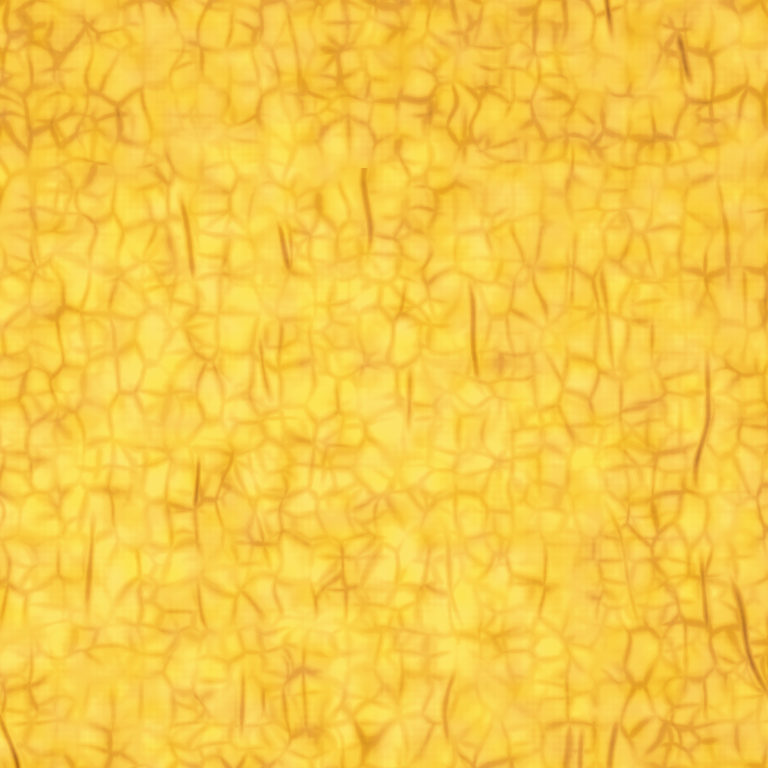
A WebGL 2 fragment shader for this texture:

```glsl
#version 300 es
precision highp float;
// Crackled yellow glaze: soft mottled plates, a blurred crack net and long upright fissures.

uniform vec2 u_resolution;
out vec4 fragColor;

vec2 hash2(vec2 p) {
    vec3 q = fract(vec3(p.xyx) * vec3(0.1031, 0.1030, 0.0973));
    q += dot(q, q.yzx + 33.33);
    return fract((q.xx + q.yz) * q.zy);
}

float valueNoise(vec2 p) {
    vec2 cell = floor(p);
    vec2 f = fract(p);
    f = f * f * (3.0 - 2.0 * f);
    float low = mix(hash2(cell).x, hash2(cell + vec2(1, 0)).x, f.x);
    float high = mix(hash2(cell + vec2(0, 1)).x, hash2(cell + vec2(1, 1)).x, f.x);
    return mix(low, high, f.y);
}

float fbm(vec2 p) {
    float sum = 0.0;
    float amplitude = 0.5;
    for (int i = 0; i < 3; i++) {
        sum += amplitude * valueNoise(p);
        p = p * 2.03 + 17.3;
        amplitude *= 0.5;
    }
    return sum / 0.875;
}

vec2 warp(vec2 p, float frequency, float amount) {
    vec2 offset = vec2(valueNoise(p * frequency), valueNoise(p * frequency + 41.7));
    return p + amount * (offset - 0.5);
}

vec2 cellPoint(vec2 cell, float jitter) {
    return 0.5 + jitter * (hash2(cell) - 0.5);
}

// Distance to the nearest border between scattered cells, in cell units.
float borderDistance(vec2 p, float jitter) {
    vec2 cell = floor(p);
    vec2 f = fract(p);
    vec2 nearest = vec2(0.0);
    vec2 nearestCell = vec2(0.0);
    float best = 9.0;
    for (int y = -1; y <= 1; y++)
    for (int x = -1; x <= 1; x++) {
        vec2 o = vec2(x, y);
        vec2 r = o + cellPoint(cell + o, jitter) - f;
        if (dot(r, r) < best) {
            best = dot(r, r);
            nearest = r;
            nearestCell = o;
        }
    }
    float border = 9.0;
    for (int y = -2; y <= 2; y++)
    for (int x = -2; x <= 2; x++) {
        vec2 o = nearestCell + vec2(x, y);
        vec2 r = o + cellPoint(cell + o, jitter) - f;
        vec2 gap = r - nearest;
        if (dot(gap, gap) > 0.0001)
            border = min(border, dot(0.5 * (nearest + r), normalize(gap)));
    }
    return border;
}

float softLine(float distance, float width) {
    float d = distance / width;
    return exp(-d * d);
}

float crackNet(vec2 p, vec2 frequency, float width, float jitter) {
    float scale = sqrt(frequency.x * frequency.y);
    return softLine(borderDistance(p * frequency, jitter) / scale, width);
}

// Scattered tapered strokes, mostly upright and leaning to the left at the top.
float fissures(vec2 p, vec2 grid, float width, float density) {
    vec2 cell = floor(p * grid);
    float result = 0.0;
    for (int y = -1; y <= 1; y++)
    for (int x = -1; x <= 1; x++) {
        vec2 id = cell + vec2(x, y);
        vec2 shape = hash2(id + 71.0);
        vec2 rank = hash2(id + 133.0);
        vec2 rel = p - (id + cellPoint(id, 0.8)) / grid;
        float along = abs(rel.y) / mix(0.04, 0.12, shape.x);
        float across = rel.x - mix(-0.28, 0.08, shape.y) * rel.y;
        float taper = 1.0 - smoothstep(0.4, 1.0, along);
        float strength = step(rank.x, density) * mix(0.4, 1.0, rank.y);
        result = max(result, strength * taper * softLine(across, width));
    }
    return result;
}

vec3 glazeColor(float tone) {
    vec3 color = mix(vec3(0.62, 0.36, 0.10), vec3(0.91, 0.65, 0.18), smoothstep(-0.4, 0.32, tone));
    color = mix(color, vec3(0.96, 0.75, 0.23), smoothstep(0.28, 0.52, tone));
    color = mix(color, vec3(0.98, 0.81, 0.28), smoothstep(0.5, 0.72, tone));
    return mix(color, vec3(0.99, 0.89, 0.36), smoothstep(0.7, 1.0, tone));
}

void main() {
    vec2 uv = gl_FragCoord.xy / min(u_resolution.x, u_resolution.y);

    // Plates: a bright middle, deeper colour toward the top and corners.
    float glow = 1.0 - smoothstep(0.15, 0.75, length((uv - vec2(0.4, 0.38)) * vec2(0.8, 1.0)));
    float tone = 0.69 + 0.22 * glow + 0.55 * (fbm(uv * 27.0) - 0.5) + 0.14 * (fbm(uv * 5.0) - 0.5);

    // Two crack nets, one of tall plates and one of flat plates, fading in and out.
    vec2 bent = warp(uv, 30.0, 0.014);
    float tallFade = mix(0.14, 0.46, smoothstep(0.2, 0.85, valueNoise(uv * 23.0 + 5.0)));
    float flatFade = mix(0.04, 0.36, smoothstep(0.25, 0.8, valueNoise(uv * 25.0 + 60.0)));
    float tall = tallFade * crackNet(bent, vec2(27.0, 17.0), 0.0058, 0.65);
    float flat_ = flatFade * crackNet(bent + 3.7, vec2(23.0, 33.0), 0.0055, 0.65);

    // Long fissures, sparser near the top; the stronger crack wins where they cross.
    float density = mix(0.75, 0.3, smoothstep(0.65, 0.95, uv.y));
    float longCrack = 0.85 * fissures(warp(uv, 13.0, 0.018), vec2(7.0, 5.0), 0.0048, density);
    tone -= max(longCrack, max(tall, flat_) + 0.3 * min(tall, flat_));

    // Faint woven grain.
    vec2 weave = sin(uv * 730.0);
    tone += 0.018 * (weave.x + weave.y) * valueNoise(uv * 30.0 + 9.0);

    vec3 color = glazeColor(tone);
    color.b += 0.12 * (valueNoise(uv * 40.0 + 23.0) - 0.45);
    fragColor = vec4(clamp(color, 0.0, 1.0), 1.0);
}
```
